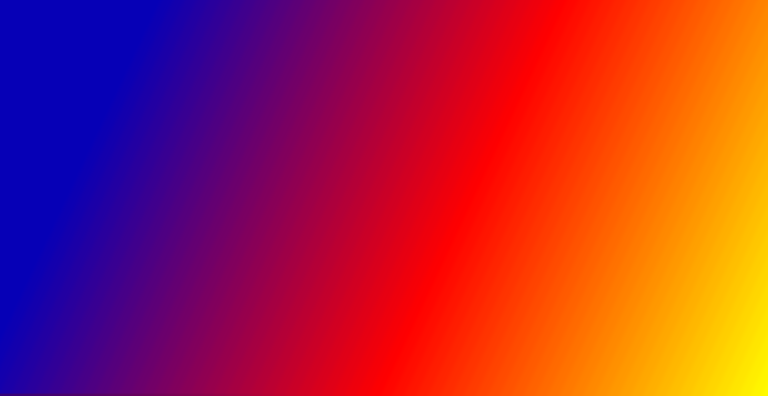
Reproduce this background procedurally as a Shadertoy shader.

```glsl
// Draws a slanted gradient from deep blue through red to yellow, in faint bands.

const vec3 DEEP_BLUE = vec3(0.025, 0.0, 0.715);
const vec3 RED = vec3(1.0, 0.0, 0.0);
const vec3 YELLOW = vec3(1.0, 1.0, 0.0);
const vec3 EDGE_SHADE = vec3(0.35, 0.0, 0.2);

// Position of each colour along the gradient axis
const float BLUE_STOP = 0.165;
const float RED_STOP = 0.591;
const float YELLOW_STOP = 1.004;

// Linear ramp from 0 at a to 1 at b
float ramp(float a, float b, float x) {
    return clamp((x - a) / (b - a), 0.0, 1.0);
}

// Corner-to-corner progress along an axis, 0 at upper left, 1 at lower right
float axisProgress(vec2 uv, float aspect, float angle) {
    vec2 extent = vec2(aspect * cos(angle), sin(angle));
    return dot(vec2(uv.x, 1.0 - uv.y), extent) / (extent.x + extent.y);
}

// Soft stairs that give the ramp a slight banding
float softBands(float t, float count, float strength) {
    float x = t * count;
    float stair = floor(x) + smoothstep(0.2, 0.8, fract(x));
    return mix(t, stair / count, strength);
}

vec3 threeStops(float t, vec3 first, vec3 middle, vec3 last) {
    vec3 color = mix(first, middle, ramp(BLUE_STOP, RED_STOP, t));
    return mix(color, last, ramp(RED_STOP, YELLOW_STOP, t));
}

// Thin shade along the bottom edge, fading out to the right
float bottomShade(vec2 uv, float height, float reach) {
    float band = 1.0 - smoothstep(height * 0.5, height, uv.y);
    return band * (1.0 - smoothstep(0.0, reach, uv.x));
}

void mainImage(out vec4 fragColor, in vec2 fragCoord) {
    vec2 uv = fragCoord / iResolution.xy;
    float aspect = iResolution.x / iResolution.y;

    // Main gradient
    float t = axisProgress(uv, aspect, radians(25.2));
    vec3 color = threeStops(softBands(t, 80.0, 0.6), DEEP_BLUE, RED, YELLOW);

    // Bottom edge
    color = mix(color, EDGE_SHADE, 0.4 * bottomShade(uv, 0.008, 0.42));

    fragColor = vec4(color, 1.0);
}
```
